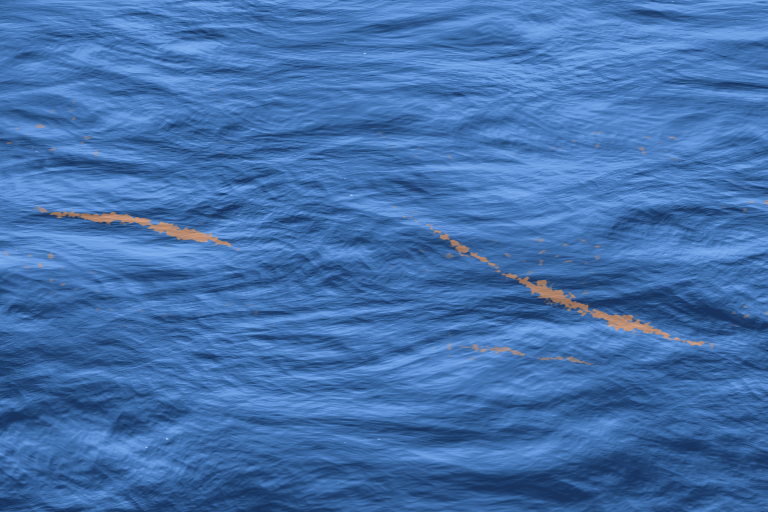
A Shadertoy shader for this texture:

```glsl
// Open sea seen at a slant, with drifting strands of orange weed.
// Ridged noise octaves in perspective give wave slopes: faces turned to the
// viewer are dark, backs reflect the sky. Weed and glints are laid on top.

#define OCTAVES 6
#define FORESHORTEN 0.4
#define WAVE_SCALE vec2(1.8, 13.0)
#define WAVE_CONTRAST 0.29
#define OCTAVE_GAIN 0.84
#define OCTAVE_STEP 1.9
#define TONE_NEAR 0.22
#define TONE_FAR 0.72
#define PATCH_CONTRAST 0.55
#define WEED_COLOR vec3(0.77, 0.54, 0.39)
#define GLINT_COLOR vec3(0.80, 0.87, 0.97)

float hash(vec2 cell) {
    vec3 h = fract(vec3(cell.xyx) * 0.1031);
    h += dot(h, h.yzx + 33.33);
    return fract((h.x + h.y) * h.z);
}

float cornerSlope(vec2 cell, vec2 offset) {
    float angle = 6.2832 * hash(cell);
    return dot(vec2(cos(angle), sin(angle)), offset);
}

// Gradient noise, about -0.7 to 0.7
float noise(vec2 p) {
    vec2 i = floor(p), f = p - i;
    vec2 w = f * f * f * (f * (f * 6.0 - 15.0) + 10.0);
    vec2 e = vec2(1.0, 0.0);
    float low = mix(cornerSlope(i, f), cornerSlope(i + e, f - e), w.x);
    float high = mix(cornerSlope(i + e.yx, f - e.yx),
                     cornerSlope(i + e.xx, f - e.xx), w.x);
    return mix(low, high, w.y);
}

// Wave height with narrow crests and round troughs
float crest(vec2 p) {
    float n = noise(p);
    return 0.35 * n - sqrt(n * n + 0.004);
}

// Sum of wave slopes along the line of sight
float waveSlope(vec2 sea, float nearness) {
    float sum = 0.0, amp = WAVE_CONTRAST, freq = 1.0;
    float gust = 1.0 + 0.7 * noise(sea * vec2(0.7, 0.5) + 41.0);
    vec2 e = vec2(0.0, 0.07);
    for (int i = 0; i < OCTAVES; i++) {
        float k = float(i);
        vec2 q = sea * freq * vec2(1.0 + 0.06 * k, 1.0) + 17.3 * k;
        q.y += 0.5 * sin(2.4 * k + 0.5) * q.x;
        float slope = (crest(q + e) - crest(q - e)) / (2.0 * e.y);
        // Fade ripples too small to be drawn cleanly
        float ripplePixels = 0.19 * nearness * nearness * iResolution.y / freq;
        float visible = smoothstep(0.6, 3.0, ripplePixels);
        sum += amp * visible * slope * (i > 1 ? gust : 1.0);
        amp *= OCTAVE_GAIN;
        freq *= OCTAVE_STEP;
    }
    return sum;
}

vec3 waterColor(float tone) {
    vec3 c = mix(vec3(0.09, 0.20, 0.37), vec3(0.13, 0.27, 0.46),
                 clamp(tone * 3.0 + 1.0, 0.0, 1.0));
    c = mix(c, vec3(0.21, 0.39, 0.62), clamp(tone * 3.0, 0.0, 1.0));
    c = mix(c, vec3(0.29, 0.49, 0.75), clamp(tone * 3.0 - 1.0, 0.0, 1.0));
    c = mix(c, vec3(0.40, 0.60, 0.87), clamp(tone * 3.0 - 2.0, 0.0, 1.0));
    return mix(c, vec3(0.49, 0.68, 0.92), clamp(tone * 2.0 - 2.0, 0.0, 1.0));
}

// Ragged strand from start, following y = slope * u + bend * u * u
float strand(vec2 p, vec2 start, float len, float slope, float bend, float width) {
    float u = p.x - start.x;
    float wiggle = 0.012 * noise(vec2(u * 14.0, start.x * 9.0));
    float dist = abs(p.y - start.y - slope * u - bend * u * u - wiggle);
    float clump = 0.65 + 1.5 * noise(vec2(u * 8.0 + 3.0, start.y * 20.0));
    float ends = smoothstep(0.0, 0.05, u) * smoothstep(len, len - 0.06, u);
    float ragged = noise(p * vec2(55.0, 90.0)) + 0.7 * noise(p * vec2(120.0, 180.0));
    float body = clump * ends - dist / width + 0.9 * ragged;
    return smoothstep(0.0, 0.45, body) * ends;
}

void mainImage(out vec4 fragColor, in vec2 fragCoord) {
    vec2 p = fragCoord / iResolution.y;
    float nearness = 1.0 - FORESHORTEN * p.y;

    // Flat sea plane, bent a little so crests wander
    vec2 sea = WAVE_SCALE * vec2(p.x - 0.75, 1.0) / nearness;
    sea += 0.4 * vec2(noise(sea * 0.8 + 7.0), noise(sea * 0.8 + 29.0));

    // Water tone: distance, broad sheen and wave slopes
    float sheen = noise(sea * vec2(0.6, 0.45) + 11.0);
    float tone = mix(TONE_NEAR, TONE_FAR, p.y) + PATCH_CONTRAST * sheen;
    tone -= waveSlope(sea, nearness);
    vec3 color = waterColor(tone);

    // Weed: two long strands, one thin one, and loose flecks
    float weed = strand(p, vec2(0.75, 0.61), 0.67, -0.70, 0.40, 0.017);
    weed = max(weed, strand(p, vec2(0.05, 0.592), 0.45, -0.08, -0.24, 0.011));
    weed = max(weed, 0.7 * strand(p, vec2(0.88, 0.325), 0.32, -0.12, 0.0, 0.007));
    float drift = smoothstep(0.15, 0.45, noise(p * vec2(4.0, 9.0) + 5.0));
    drift *= smoothstep(0.25, 0.35, p.y) * smoothstep(0.9, 0.75, p.y);
    float fleck = smoothstep(0.30, 0.50, noise(p * vec2(45.0, 95.0)));
    weed = max(weed, 0.6 * fleck * drift);
    color = mix(color, WEED_COLOR * (0.92 + 0.2 * tone), 0.85 * weed);

    // Rare white glints on the bright backs of waves
    float glint = smoothstep(0.48, 0.62, noise(p * vec2(75.0, 130.0) + 63.0));
    glint *= smoothstep(0.1, 0.4, noise(p * vec2(5.0, 9.0) + 80.0));
    color = mix(color, GLINT_COLOR, 0.7 * glint * smoothstep(0.2, 0.8, tone));

    fragColor = vec4(color, 1.0);
}
```
